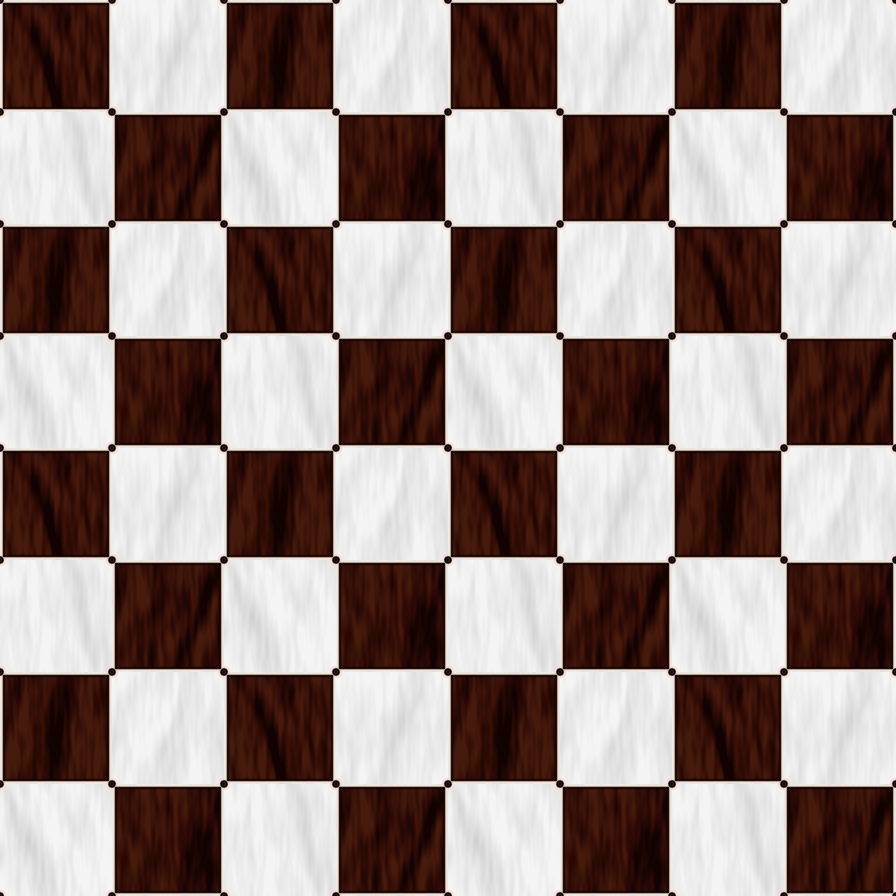
A three.js fragment shader for this pattern:

```glsl
// Wooden checkerboard of 8 by 8 squares, pale and dark, with upright grain.
// Each square gets fine stretched gradient noise plus slanted shade streaks;
// eight kinds of square recur diagonally. Dark squares sit slightly inset.
varying vec2 vUv;

const float CELLS = 8.0;
const float INSET = 0.025;       // lengths are in cells
const float CORNER_DOT = 0.034;
const float RIM = 0.022;
const float SOFTNESS = 0.009;

const vec3 DARK_LOW = vec3(0.07, 0.012, 0.006);
const vec3 DARK_MID = vec3(0.18, 0.045, 0.02);
const vec3 DARK_HIGH = vec3(0.28, 0.105, 0.045);
const vec3 PALE_LOW = vec3(0.75);
const vec3 PALE_MID = vec3(0.86);
const vec3 PALE_HIGH = vec3(0.955);
const vec3 DARK_RIM = vec3(0.05, 0.008, 0.004);
const vec3 PALE_RIM = vec3(0.95, 0.88, 0.83);

// Streak lean and centre for the four kinds in odd and even rows
const vec4 LEAN_ODD = vec4(0.18, 0.32, -0.42, 0.38);
const vec4 LEAN_EVEN = vec4(-0.32, 0.06, -0.25, 0.38);
const vec4 CENTRE_ODD = vec4(0.5, 0.55, 0.33, 0.58);
const vec4 CENTRE_EVEN = vec4(0.2, 0.86, 0.76, 0.8);

vec2 randomGradient(vec2 p) {
  float angle = 6.2832 * fract(sin(dot(p, vec2(127.1, 311.7))) * 43758.5);
  return vec2(cos(angle), sin(angle));
}

float gradientNoise(vec2 p) {
  vec2 i = floor(p);
  vec2 f = p - i;
  vec2 u = f * f * f * (f * (f * 6.0 - 15.0) + 10.0);
  vec2 e = vec2(1.0, 0.0);
  float a = dot(randomGradient(i), f);
  float b = dot(randomGradient(i + e.xy), f - e.xy);
  float c = dot(randomGradient(i + e.yx), f - e.yx);
  float d = dot(randomGradient(i + e.xx), f - e.xx);
  return mix(mix(a, b, u.x), mix(c, d, u.x), u.y);
}

vec3 ramp(vec3 low, vec3 mid, vec3 high, float t) {
  vec3 lower = mix(low, mid, clamp(t * 2.0, 0.0, 1.0));
  return mix(lower, high, clamp(t * 2.0 - 1.0, 0.0, 1.0));
}

// Fine vertical fibres
float fibres(vec2 p, vec2 seed) {
  return gradientNoise(p * vec2(15.0, 2.2) + seed)
       + 0.8 * gradientNoise(p * vec2(27.0, 4.5) + seed + 41.0);
}

// Broad slanted shade: one main streak and softer bands beside it
float shade(vec2 p, vec2 seed, float lean, float centre) {
  float bend = 0.1 * gradientNoise(p * vec2(1.5, 2.0) + seed + 7.0);
  float x = p.x - lean * (p.y - 0.5) + bend;
  float across = (x - centre) / 0.075;
  float streak = exp(-across * across) * (0.7 + 0.3 * sin(3.14159 * p.y));
  float bands = gradientNoise(vec2(x * 5.0, p.y * 1.3) + seed + 23.0);
  return streak + 1.3 * max(bands, -0.25);
}

void main() {
  vec2 p = vUv * CELLS;
  vec2 cell = floor(p);
  vec2 local = p - cell;
  float isDark = mod(cell.x + cell.y, 2.0);

  // The kinds shift two columns for every two rows
  float odd = mod(cell.y, 2.0);
  float kind = mod(cell.x - 2.0 * floor(cell.y / 2.0) + 16.0, 4.0);
  vec4 pick = vec4(equal(vec4(0.0, 1.0, 2.0, 3.0), vec4(kind)));
  float lean = dot(pick, mix(LEAN_EVEN, LEAN_ODD, odd));
  float centre = dot(pick, mix(CENTRE_EVEN, CENTRE_ODD, odd));
  vec2 seed = vec2(kind * 37.0, odd * 53.0);

  // Wood tones
  float grain = fibres(local, seed);
  float shadow = shade(local, seed, lean, centre);
  vec3 darkWood = ramp(DARK_LOW, DARK_MID, DARK_HIGH,
                       0.66 + 0.6 * grain - 0.6 * shadow);
  vec3 paleWood = ramp(PALE_LOW, PALE_MID, PALE_HIGH,
                       0.88 + 0.26 * grain - 0.38 * shadow);

  // Signed distance, positive inside the dark squares and corner dots
  vec2 toEdge = 0.5 - abs(local - 0.5);
  float border = min(toEdge.x, toEdge.y);
  float inside = mix(-border, border, isDark) - INSET;
  inside = max(inside, CORNER_DOT - length(toEdge));

  // Near-black and cream rims along the joint
  float darkRim = 1.0 - smoothstep(RIM * 0.4, RIM * 1.3, inside);
  float paleRim = 1.0 - smoothstep(RIM * 0.4, RIM * 1.3, -inside);
  darkWood = mix(darkWood, DARK_RIM, darkRim);
  paleWood = mix(paleWood, PALE_RIM, paleRim);

  float coverage = smoothstep(-SOFTNESS, SOFTNESS, inside);
  gl_FragColor = vec4(mix(paleWood, darkWood, coverage), 1.0);
}
```
